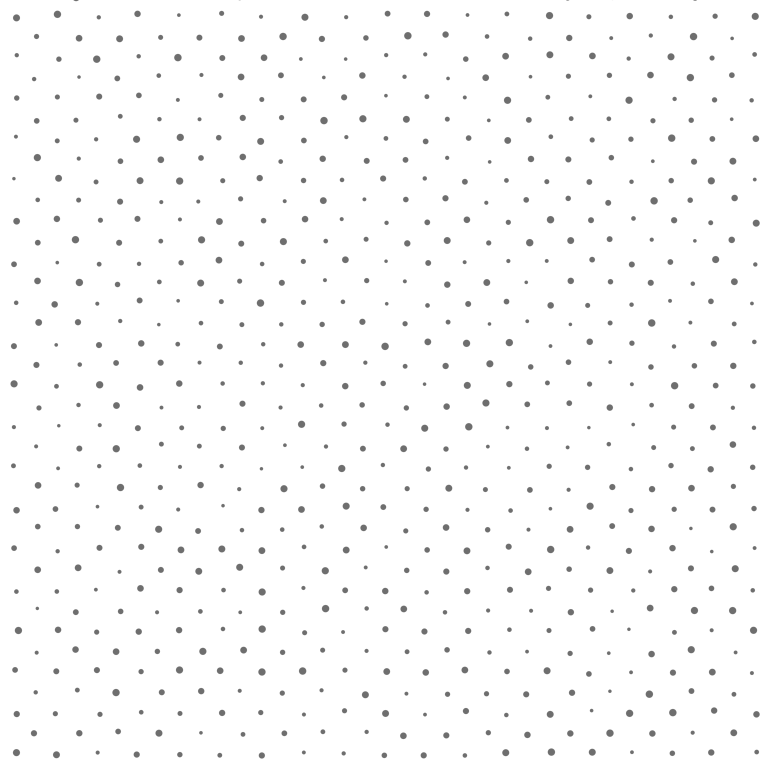
Reproduce this pattern procedurally as a Shadertoy shader.

```glsl
const vec3 PAPER = vec3(1.0);
const vec3 INK = vec3(0.43);

const float COLUMN_PITCH = 0.0534;
const float ROW_PITCH = 0.0267;
const vec2 FIRST_DOT = vec2(0.0208, 0.0181);
const float JITTER = 0.0033;
const float MIN_RADIUS = 0.0022;
const float MAX_RADIUS = 0.0048;

// Three independent random values per cell
vec3 hash32(vec2 cell) {
    vec3 p = fract(cell.xyx * vec3(0.1031, 0.1030, 0.0973));
    p += dot(p, p.yxz + 33.33);
    return fract((p.xxy + p.yzz) * p.zyx);
}

// Signed distance to the dot of the nearest cell in a staggered lattice
float dotDistance(vec2 uv, vec2 origin, vec2 pitch, float jitter, vec2 radii) {
    vec2 p = (uv - origin) / pitch;
    float row = floor(p.y + 0.5);
    float stagger = 0.5 * mod(row, 2.0);
    float column = floor(p.x - stagger + 0.5);

    vec3 rnd = hash32(vec2(column, row) + 17.0);
    vec2 center = origin + vec2(column + stagger, row) * pitch;
    center += (rnd.xy * 2.0 - 1.0) * jitter;
    return length(uv - center) - mix(radii.x, radii.y, rnd.z);
}

// Antialiased inside of a distance field
float coverage(float dist, float pixel) {
    return 1.0 - smoothstep(-0.7 * pixel, 0.7 * pixel, dist);
}

void mainImage(out vec4 fragColor, in vec2 fragCoord) {
    float pixel = 1.0 / iResolution.y;
    vec2 uv = fragCoord * pixel;

    float dist = dotDistance(uv, FIRST_DOT, vec2(COLUMN_PITCH, ROW_PITCH),
                             JITTER, vec2(MIN_RADIUS, MAX_RADIUS));
    fragColor = vec4(mix(PAPER, INK, coverage(dist, pixel)), 1.0);
}
```
